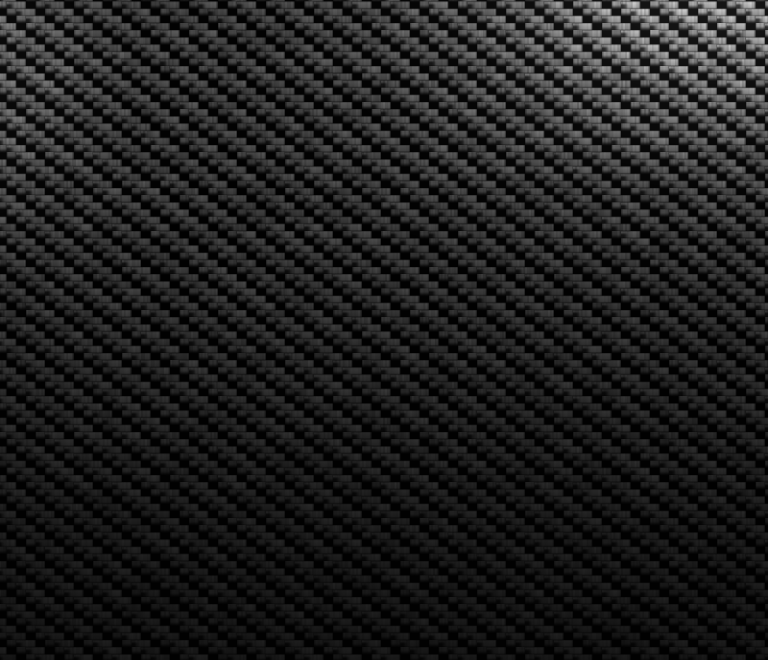
A Shadertoy shader for this texture:

```glsl
// Glossy carbon fibre: a 2x2 twill whose diagonal ribs step down to the right.
// Each cell shows a horizontal or a vertical tow, shaded along its float;
// broad light from the top, with glare in both upper corners, tints the weave.

const vec2  REPEATS      = vec2(20.0, 23.0); // twill repeats across and down
const float TOWS         = 4.0;              // tows in one repeat
const vec2  WEAVE_SHIFT  = vec2(0.3, 0.2);   // offset in tows
const float SEAM_DEPTH   = 0.38;             // darkening between tows
const float NOTCH_DEPTH  = 0.75;             // shadow where a float dives under
const float TOW_VARIATION = 0.24;
const float FIBRE_CONTRAST = 0.24;
const float FIBRES       = 5.0;              // fibre strands per tow
const float GAP_LEVEL    = 0.02;             // reflectance of sunken tows
const float LIGHT_BOTTOM = 0.10;
const float LIGHT_TOP    = 0.29;
const float RIGHT_GLARE  = 0.35;
const float LEFT_GLARE   = 0.14;
const float HAZE         = 0.20;             // glare spilling into the gaps
const vec3  TINT         = vec3(1.0);
const int   SAMPLES      = 3;                // antialiasing grid side

float hash(vec2 p) {
    vec3 q = fract(vec3(p.xyx) * 0.1031);
    q += dot(q, q.yzx + 33.33);
    return fract((q.x + q.y) * q.z);
}

// Dark seam along both long sides of a tow
float seam(float across) {
    return 1.0 - SEAM_DEPTH * smoothstep(0.3, 0.5, abs(across - 0.5));
}

// Reflectance of the woven surface, measured in tow widths
float weave(vec2 p) {
    vec2 cell = floor(p);
    vec2 f = p - cell;
    float phase = mod(cell.x + cell.y, TOWS);
    float shade;
    vec2 tow;

    if (phase < 2.0) {
        // Horizontal float: bright throughout, small notch at its lower left
        float along = 0.5 * (phase + f.x);
        tow = vec2(cell.x - phase, cell.y);
        float notch = (1.0 - smoothstep(0.12, 0.42, along)) * (1.0 - smoothstep(0.4, 0.85, f.y));
        shade = mix(0.84, 1.0, smoothstep(0.1, 0.7, along)) * (1.0 - NOTCH_DEPTH * notch);
        shade *= 1.0 - 0.5 * smoothstep(0.9, 1.0, along);
        shade *= seam(f.y) * mix(0.85, 1.08, f.y);
    } else {
        // Vertical float: sinks to black below, catches light at its top
        float along = 0.5 * (phase - 2.0 + f.y);
        tow = vec2(cell.x, cell.y - phase + 2.0) + 57.0;
        shade = 0.85 * smoothstep(0.42, 0.82, along) * seam(f.x);
    }

    // Uneven tows and fine upright fibres
    float fibre = hash(vec2(floor(p.x * FIBRES), cell.y + 11.0)) - 0.5;
    float uneven = hash(tow) - 0.5;
    shade *= 1.0 + TOW_VARIATION * uneven + FIBRE_CONTRAST * fibre;
    return GAP_LEVEL + (1.0 - GAP_LEVEL) * shade;
}

// Soft elliptical glow
float glow(vec2 uv, vec2 centre, vec2 radius) {
    vec2 d = (uv - centre) / radius;
    return exp(-dot(d, d));
}

void mainImage(out vec4 fragColor, in vec2 fragCoord) {
    // Average the weave over the pixel
    float surface = 0.0;
    for (int j = 0; j < SAMPLES; j++) {
        for (int i = 0; i < SAMPLES; i++) {
            vec2 offset = (vec2(i, j) + 0.5) / float(SAMPLES) - 0.5;
            vec2 p = (fragCoord + offset) / iResolution.xy;
            surface += weave(p * REPEATS * TOWS + WEAVE_SHIFT);
        }
    }
    surface /= float(SAMPLES * SAMPLES);

    // Light falling off downwards, plus the corner glares
    vec2 uv = fragCoord / iResolution.xy;
    float right = RIGHT_GLARE * glow(uv, vec2(0.92, 1.04), vec2(0.30, 0.24));
    float left = LEFT_GLARE * glow(uv, vec2(-0.02, 0.90), vec2(0.13, 0.20));
    float light = mix(LIGHT_BOTTOM, LIGHT_TOP, smoothstep(0.0, 0.95, uv.y));

    float value = surface * (light + right + left) + HAZE * (right + left);
    fragColor = vec4(TINT * clamp(value, 0.0, 1.0), 1.0);
}
```
